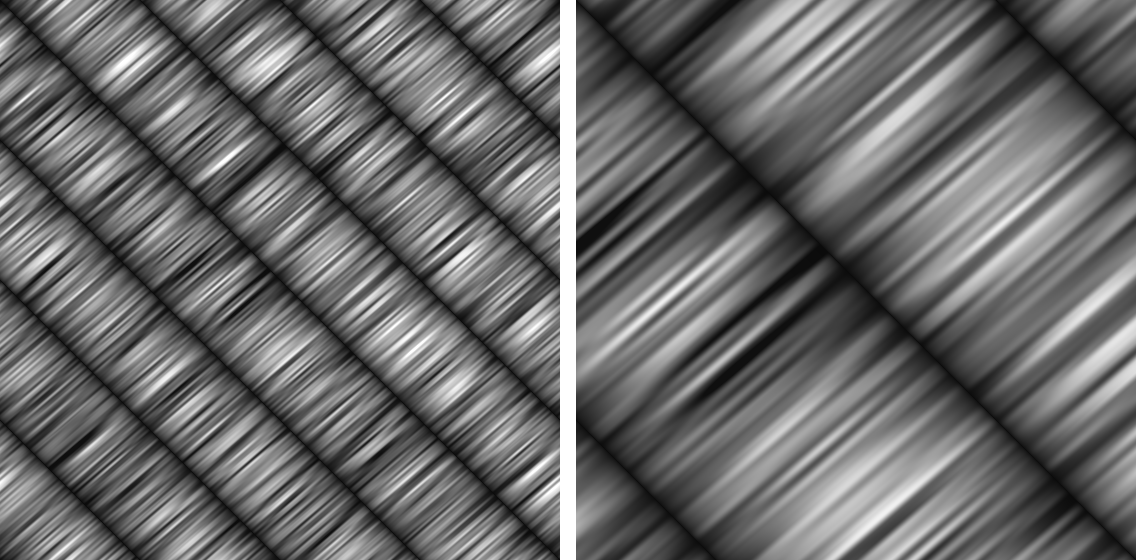
Left: the whole. Right: its middle third, enlarged.
Write a WebGL 2 fragment shader that draws this pattern.

```glsl
#version 300 es
precision highp float;

#define BANDS 4.0          // diagonal bands per tile
#define STREAK_SLOPE 0.86  // rise over run of the streaks
#define COARSE 48.0        // noise cells along a band, per octave
#define MEDIUM 150.0
#define FINE 310.0
#define STREAK_ROWS 1.3    // noise cells across a band
#define BRIGHTNESS 0.52
#define CONTRAST 1.3
#define SHADE_POWER 0.58   // roundness of the band shading
#define SEAM_GREY 0.04

uniform vec2 u_resolution;
out vec4 fragColor;

float hash(vec3 cell) {
    uvec3 q = uvec3(cell) * uvec3(1597u, 3797u, 2741u);
    uint h = q.x ^ (q.y * 31u) ^ (q.z * 977u);
    h = (h ^ (h >> 15)) * 73244475u;
    h = (h ^ (h >> 13)) * 73244475u;
    h ^= h >> 16;
    return float(h & 65535u) / 65535.0;
}

// Value noise that wraps along x after a whole number of cells
float wrappedNoise(vec2 p, float period, float seed) {
    vec2 cell = floor(p);
    vec2 t = p - cell;
    t = t * t * (3.0 - 2.0 * t);
    float x0 = mod(cell.x, period);
    float x1 = mod(cell.x + 1.0, period);
    float low = mix(hash(vec3(x0, cell.y, seed)), hash(vec3(x1, cell.y, seed)), t.x);
    float high = mix(hash(vec3(x0, cell.y + 1.0, seed)), hash(vec3(x1, cell.y + 1.0, seed)), t.x);
    return mix(low, high, t.y);
}

// Brushed fibres: long noise cells in three widths, centred on zero
float streaks(float along, float across, float band) {
    float row = across * STREAK_ROWS;
    float coarse = wrappedNoise(vec2(along * COARSE, row + 0.3), COARSE, band + 11.0);
    float medium = wrappedNoise(vec2(along * MEDIUM, row + 0.6), MEDIUM, band + 23.0);
    float fine = wrappedNoise(vec2(along * FINE, row * 1.4 + 0.1), FINE, band + 37.0);
    return 0.17 * coarse + 0.35 * medium + 0.48 * fine - 0.5;
}

void main() {
    vec2 uv = gl_FragCoord.xy / u_resolution;

    // Band index and position across it
    float diagonal = (uv.x + uv.y) * BANDS;
    float band = mod(floor(diagonal), BANDS);
    float across = fract(diagonal);

    // Sheared position along the band, periodic over the tile
    float along = fract(uv.x - across / (BANDS * (1.0 + STREAK_SLOPE)));

    // Rounded shading that sinks into dark seams
    float shade = pow(4.0 * across * (1.0 - across) + 0.001, SHADE_POWER);
    float fibre = BRIGHTNESS + CONTRAST * streaks(along, across, band);
    float grey = mix(SEAM_GREY, max(fibre, 0.06), shade);

    fragColor = vec4(vec3(clamp(grey, 0.0, 1.0)), 1.0);
}
```
